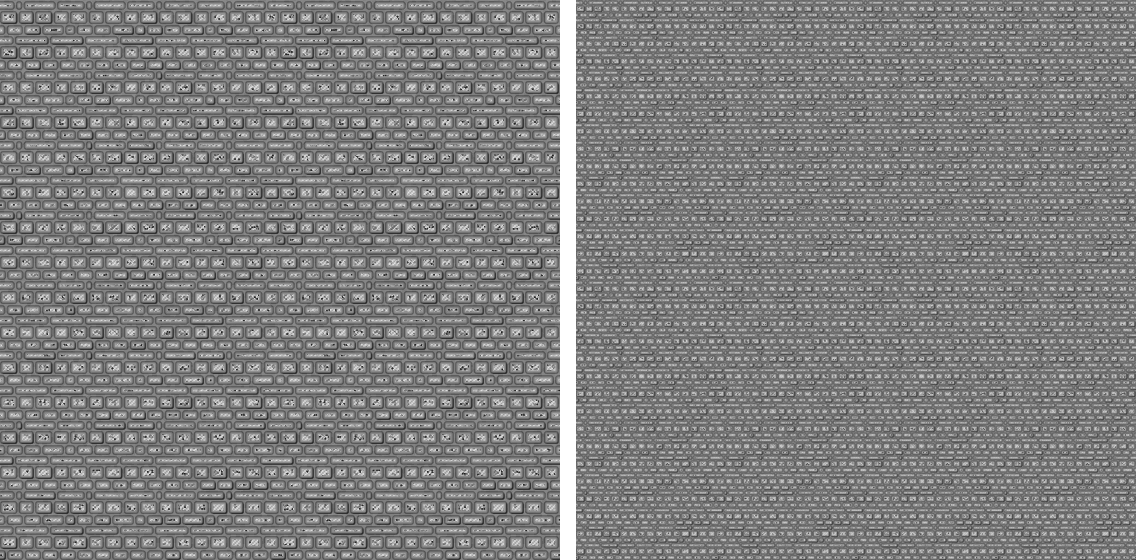
Left: one tile. Right: repeated 2 by 2.
Give the GLSL for this texture, as a WebGL 2 fragment shader.

```glsl
#version 300 es
precision highp float;

uniform vec2 u_resolution;
out vec4 fragColor;

const float TAU = 6.2831853;
const float TILES = 8.0;
const float TILE = 64.0;              // units across one repeat
const vec2 WEAR_PERIOD = vec2(256.0, 512.0);

const float SOOT = 0.17;
const float SHADE = 0.33;
const float MORTAR = 0.42;
const float RIM = 0.51;
const float FACE = 0.62;
const float LIGHT = 0.77;

float hash(vec2 p) {
  vec3 q = fract(p.xyx * vec3(0.1031, 0.1030, 0.0973));
  q += dot(q, q.yzx + 33.33);
  return fract((q.x + q.y) * q.z);
}

float cover(float d, float pixel) {
  return clamp(0.5 - d / pixel, 0.0, 1.0);
}

float roundBox(vec2 p, vec2 halfSize, float radius) {
  vec2 q = abs(p) - halfSize + radius;
  return length(max(q, 0.0)) + min(max(q.x, q.y), 0.0) - radius;
}

// Distance to the nearest wrapped feature point, and that point's random value
vec2 cellular(vec2 p, float size) {
  vec2 cell = floor(p / size);
  vec2 nearest = vec2(1e3, 0.0);
  for (int j = -1; j <= 1; j++) {
    for (int i = -1; i <= 1; i++) {
      vec2 c = cell + vec2(i, j);
      vec2 id = mod(c, WEAR_PERIOD / size);
      vec2 jitter = vec2(hash(id + 7.1), hash(id + 19.7));
      float d = length((c + 0.2 + 0.6 * jitter) * size - p);
      if (d < nearest.x) nearest = vec2(d, hash(id + 3.3));
    }
  }
  return nearest;
}

// Joints on both sides of x, for joints that repeat with the tile
vec2 jointSpan(float x, vec4 joints) {
  vec2 span = vec2(-TILE, 2.0 * TILE);
  for (int i = 0; i < 4; i++) {
    float j = joints[i];
    span.x = max(span.x, j <= x ? j : j - TILE);
    span.y = min(span.y, j > x ? j : j + TILE);
  }
  return span;
}

// Courses run thin, tall, medium; thin and medium differ in the second half
vec4 courseJoints(float y, bool secondHalf) {
  if (y < 9.0) return secondHalf ? vec4(13, 45, 13, 45) : vec4(14, 21, 51.5, 14);
  if (y < 22.0) return vec4(16.5, 31.5, 48.5, 63.5);
  return secondHalf ? vec4(6, 22, 38, 54) : vec4(5.5, 21.5, 38, 59);
}

vec2 courseSpan(float y) {
  return y < 9.0 ? vec2(0, 9) : y < 22.0 ? vec2(9, 22) : vec2(22, 32);
}

// Broad patches of wear that wrap over the canvas
float wearPatch(vec2 p) {
  vec2 a = TAU * p / (TILE * TILES);
  return sin(4.0 * a.x + 3.0 * a.y) + sin(6.0 * a.x - 5.0 * a.y + 1.0)
       + 0.7 * sin(2.0 * a.x + 9.0 * a.y + 2.0);
}

float stoneFace(vec2 p, float d, float pixel) {
  vec2 grain = cellular(p, 2.0);
  float hatch = sin(TAU * 0.25 * (p.x + p.y)) + 0.5 * sin(TAU * 0.375 * (p.x - p.y));
  float speckled = LIGHT + 0.09 * hatch - 0.22 * step(0.62, grain.y);
  float fleck = step(0.88, grain.y) * cover(grain.x - 0.8, pixel);
  speckled = mix(speckled, SOOT, fleck);
  float tone = mix(RIM, FACE, cover(d + 1.0, pixel));
  return mix(tone, speckled, cover(d + 2.0, pixel));
}

void main() {
  float pixel = TILE * TILES / min(u_resolution.x, u_resolution.y);
  vec2 p = gl_FragCoord.xy / u_resolution;
  p = vec2(p.x, 1.0 - p.y) * TILE * TILES - vec2(0.0, 0.5);

  // Find the stone that holds this point
  vec2 local = mod(p, TILE);
  float y = mod(local.y, 32.0);
  vec2 spanY = courseSpan(y);
  vec2 spanX = jointSpan(local.x, courseJoints(y, local.y >= 32.0));
  vec2 offset = vec2(local.x, y) - 0.5 * vec2(spanX.x + spanX.y, spanY.x + spanY.y);
  vec2 halfSize = 0.5 * vec2(spanX.y - spanX.x, spanY.y - spanY.x) - 1.75;
  vec2 id = mod(floor(p - offset + 0.25), WEAR_PERIOD);

  // Mortar with a dark contour and a paler joint line
  float d = roundBox(offset, halfSize, 1.8);
  float tone = mix(MORTAR, RIM, smoothstep(1.1, 1.7, d));
  tone = mix(tone, SHADE, cover(abs(d - 0.5) - 0.5, pixel));
  tone += 0.06 * (cellular(p, 4.0).y - 0.5);

  // Worn stones cast a heavy shadow to the lower right
  float worn = smoothstep(0.62, 0.9, hash(id) + 0.16 * wearPatch(id));
  float shadow = cover(roundBox(offset - 0.9, halfSize + 0.2, 1.8), pixel);
  tone = mix(tone, SOOT, worn * shadow);

  float face = stoneFace(p, d, pixel) - 0.05 * hash(id + 5.0);
  tone = mix(tone, face, cover(d, pixel));
  fragColor = vec4(vec3(tone), 1.0);
}
```
